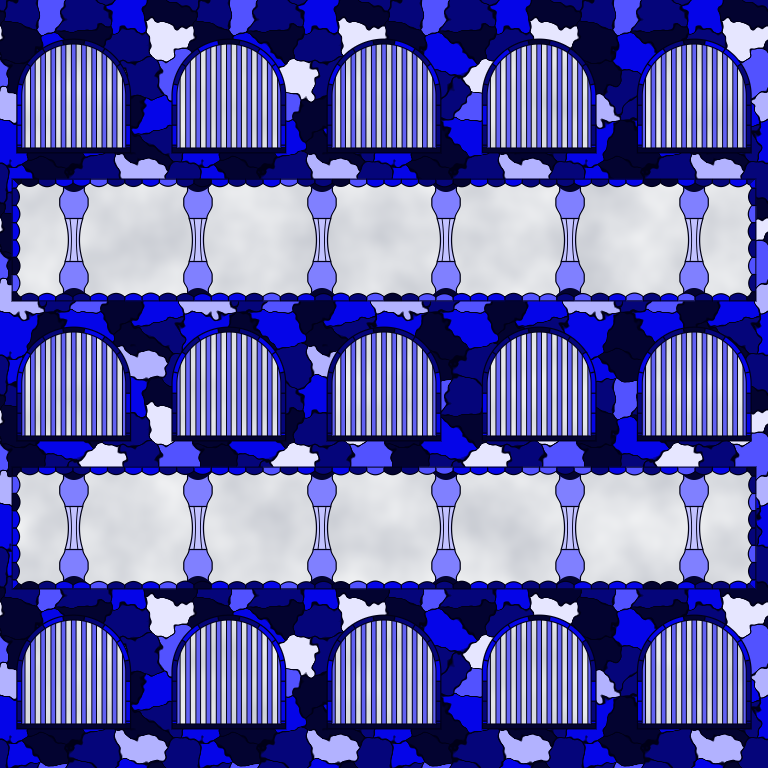
Write a Shadertoy shader that draws this pattern.

```glsl
// A blue rubble wall with three rows of five barred arch windows, parted by two
// long openings with six balusters each. The stones are a warped, tiling Voronoi
// diagram; everything else is distance functions in repeated cells.

const vec3 INK = vec3(0.0, 0.0, 0.09);

vec2 hash2(vec2 p) {
    vec3 q = fract(p.xyx * vec3(0.1031, 0.1030, 0.0973));
    q += dot(q, q.yzx + 33.33);
    return fract((q.xx + q.yz) * q.zy);
}

// Gradient noise that repeats after a whole number of cells
float gradientNoise(vec2 p, float period) {
    vec2 i = floor(p), f = p - i;
    vec2 u = f * f * f * (f * (f * 6.0 - 15.0) + 10.0);
    vec4 n;
    for (int k = 0; k < 4; k++) {
        vec2 corner = vec2(k & 1, k >> 1);
        float a = 6.2832 * hash2(mod(i + corner, period) + 7.0).x;
        n[k] = dot(vec2(cos(a), sin(a)), f - corner);
    }
    return mix(mix(n.x, n.y, u.x), mix(n.z, n.w, u.x), u.y);
}

// Antialiased coverage of the region d < 0
float cover(float d) {
    return clamp(0.5 - d * iResolution.y, 0.0, 1.0);
}

void paint(inout vec3 col, vec3 tint, float d) {
    col = mix(col, tint, cover(d));
}

// Blue scale from navy to near white, indexed by rank 0..29
vec3 stoneTint(float rank) {
    vec3 c = vec3(0.01, 0.01, 0.19);
    c = mix(c, vec3(0.02, 0.02, 0.48), step(7.5, rank));
    c = mix(c, vec3(0.02, 0.02, 0.91), step(16.5, rank));
    c = mix(c, vec3(0.32, 0.32, 1.0), step(22.5, rank));
    c = mix(c, vec3(0.70, 0.70, 1.0), step(25.5, rank));
    return mix(c, vec3(0.90, 0.90, 1.0), step(27.5, rank));
}

// Rubble: a tile of 5 x 6 stones, four tiles across the canvas
vec3 wall(vec2 p) {
    vec2 warp = vec2(gradientNoise(p * 32.0, 8.0), gradientNoise(p * 32.0 + 3.5, 8.0));
    warp += 0.4 * vec2(gradientNoise(p * 96.0, 24.0), gradientNoise(p * 96.0 + 9.5, 24.0));
    vec2 g = (p + 0.016 * warp) * vec2(20.0, 24.0);
    vec2 base = floor(g), nearest = vec2(0.0), cell = vec2(0.0);
    float best = 9.0, edge = 9.0;
    for (int pass = 0; pass < 2; pass++)
        for (int k = 0; k < 25; k++) {
            vec2 c = base + vec2(k % 5 - 2, k / 5 - 2);
            vec2 r = c + 0.1 + 0.8 * hash2(mod(c, vec2(5.0, 6.0)) + 21.0) - g;
            vec2 gap = r - nearest;
            if (pass == 0 && dot(r, r) < best) {
                best = dot(r, r);
                nearest = r;
                cell = c;
            } else if (pass == 1 && dot(gap, gap) > 1e-4) {
                edge = min(edge, dot(0.5 * (r + nearest), normalize(gap)));
            }
        }
    cell = mod(cell, vec2(5.0, 6.0));
    vec3 col = stoneTint(mod(13.0 * (cell.x + 5.0 * cell.y) + 17.0, 30.0));
    paint(col, INK, edge / 22.0 - 0.0012);
    return col;
}

// Cloudy pale plaster seen through the openings
vec3 plaster(vec2 p) {
    float n = gradientNoise(p * 11.0, 64.0) + 0.5 * gradientNoise(p * 23.0, 64.0)
            + 0.25 * gradientNoise(p * 47.0, 64.0);
    return vec3(0.865, 0.873, 0.89) + vec3(0.11, 0.105, 0.09) * n;
}

void drawWindow(inout vec3 col, vec2 p, vec3 back) {
    vec2 id = clamp(round((p - 0.5) / vec2(0.202, 0.375)), vec2(-2, -1), vec2(2, 1));
    vec2 w = p - 0.5 - id * vec2(0.202, 0.375);
    float arch = w.y > 0.0 ? length(w) - 0.067 : max(abs(w.x) - 0.067, -0.067 - w.y);
    // Frame of curved blocks, with a dark sill
    float along = w.y > 0.0 ? atan(w.x, w.y) * 0.067 : sign(w.x) * (0.105 - w.y);
    float block = along / 0.026 + 0.5;
    float joint = (0.5 - abs(fract(block) - 0.5)) * 0.026;
    float pick = hash2(vec2(floor(block), id.x + 5.0 * id.y) + 40.0).x;
    vec3 frame = stoneTint(floor(block) == 0.0 ? 0.0 : 9.0 + 13.0 * pick);
    frame = mix(frame, stoneTint(0.0), step(w.y, -0.067));
    paint(frame, INK, joint - 0.0008);
    paint(col, INK, arch - 0.0078);
    paint(col, frame, arch - 0.0062);
    // Bars in front of the plaster
    float bar = abs(fract(w.x / 0.0133 + 0.5) - 0.5) * 0.0133;
    paint(back, INK, bar - 0.0037);
    paint(back, vec3(0.38, 0.38, 0.95), bar - 0.0024);
    paint(col, INK, arch - 0.0014);
    paint(col, back, arch);
}

void drawGallery(inout vec3 col, vec2 p, vec3 back) {
    vec2 q = vec2(p.x - 0.5, abs(p.y - 0.5) - 0.1875);
    vec2 inset = vec2(0.485, 0.0801) - abs(q);
    float depth = min(inset.x, inset.y), v = abs(q.y);
    // Balusters: waisted shaft, swelling bells, dark caps
    float x = abs(fract(q.x / 0.1615) - 0.5) * 0.1615;
    float width = v < 0.028 ? 0.0072 + 5.6 * v * v
        : mix(0.0116, 0.0185, smoothstep(0.028, 0.046, v)) - 0.005 * smoothstep(0.053, 0.065, v);
    vec3 body = mix(vec3(0.76, 0.76, 1.0), vec3(0.5, 0.5, 1.0), cover(0.028 - v));
    paint(body, INK, max(abs(x - 0.45 * width) - 0.0006, v - 0.028));
    paint(body, INK, abs(v - 0.028) - 0.0008);
    paint(back, INK, x - width - 0.0008);
    paint(back, body, x - width + 0.0008);
    paint(back, stoneTint(0.0), max(x - 0.0185, 0.0625 + 30.0 * x * x - v));
    // Scalloped trim stones round the rim
    float t = (inset.x < inset.y ? q.y : q.x) / 0.0225;
    float f = abs(fract(t) - 0.5);
    vec2 rnd = hash2(vec2(floor(t), inset.x < inset.y ? sign(q.x) : 5.0 + sign(q.y)) + 60.0);
    float rim = depth - 0.0055 - 0.0045 * (1.0 - 4.0 * f * f) - 0.001 * rnd.y;
    vec3 trim = stoneTint(4.0 + 21.0 * rnd.x);
    paint(trim, INK, min((0.5 - f) * 0.0225, abs(depth - 0.0006)) - 0.0009);
    paint(back, INK, rim - 0.0008);
    paint(back, trim, rim + 0.0008);
    paint(col, back, -depth);
}

void mainImage(out vec4 fragColor, in vec2 fragCoord) {
    vec2 p = fragCoord / iResolution.xy;
    vec3 col = wall(p), back = plaster(p);
    drawWindow(col, p, back);
    drawGallery(col, p, back);
    fragColor = vec4(col, 1.0);
}
```
